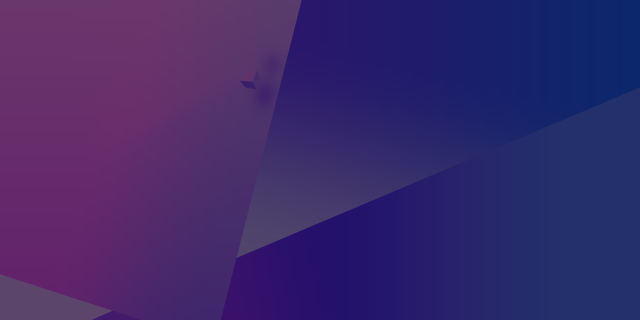
Write a Shadertoy shader that draws this background.

```glsl
// Signed distance to the line a-b, positive on its left side
float side(vec2 p, vec2 a, vec2 b) {
    vec2 dir = normalize(b - a);
    return dir.x * (p.y - a.y) - dir.y * (p.x - a.x);
}

float cover(float dist) {
    return clamp(0.5 + dist * iResolution.y, 0.0, 1.0);
}

// Convex quad with counter-clockwise corners
float quad(vec2 p, vec2 a, vec2 b, vec2 c, vec2 d) {
    return cover(min(min(side(p, a, b), side(p, b, c)),
                     min(side(p, c, d), side(p, d, a))));
}

float softBlob(vec2 p, vec2 center, vec2 radius) {
    vec2 q = (p - center) / radius;
    return exp(-dot(q, q));
}

// Every plane shares one blue level, so colours vary in red and green only
vec2 upperPlane(vec2 p) {
    vec2 sky = mix(vec2(0.165, 0.085), vec2(0.045, 0.155), smoothstep(0.75, 2.15, p.x));
    float haze = smoothstep(0.95, 0.2, p.y + 0.25 * (p.x - 0.74));
    return mix(sky, vec2(0.31, 0.27), haze);
}

vec2 lowerPlane(vec2 p) {
    vec2 tone = mix(vec2(0.135, 0.065), vec2(0.14, 0.19), smoothstep(0.95, 1.85, p.x));
    tone.x += 0.09 * smoothstep(1.1, 0.68, p.x + 0.2 * p.y);
    tone.x += 0.02 * exp(-pow((p.x - 1.42) / 0.18, 2.0));
    return tone;
}

vec2 rosePlane(vec2 p) {
    vec2 rose = mix(vec2(0.385, 0.125), vec2(0.415, 0.215), p.y);
    vec2 violet = mix(vec2(0.25, 0.15), vec2(0.33, 0.235), p.y);
    vec2 tone = mix(rose, violet, smoothstep(0.08, 0.62, p.x - 0.35 * p.y));

    // Faint fold across the plane
    float fold = p.y - 0.32 - 0.556 * p.x;
    tone.x += 0.025 * smoothstep(-0.03, 0.05, fold) * exp(-4.0 * abs(fold))
            * smoothstep(0.2, 0.45, p.x);

    // Shadows cast beside the cube
    float shadow = 0.75 * softBlob(p, vec2(0.828, 0.705), vec2(0.035, 0.045))
                 + 0.45 * softBlob(p, vec2(0.852, 0.8), vec2(0.032, 0.035));
    return mix(tone, vec2(0.23, 0.11), min(shadow, 1.0));
}

vec2 drawCube(vec2 p, vec2 tone) {
    vec2 center = vec2(0.789, 0.745);
    vec2 topLeft = vec2(0.763, 0.776), topRight = vec2(0.802, 0.781);
    vec2 left = vec2(0.75, 0.747), right = vec2(0.815, 0.755);
    vec2 lowLeft = vec2(0.766, 0.727), lowRight = vec2(0.802, 0.721);
    tone = mix(tone, vec2(0.38, 0.2), quad(p, left, center, topRight, topLeft));
    tone = mix(tone, vec2(0.22, 0.12), quad(p, left, lowLeft, lowRight, center));
    return mix(tone, vec2(0.28, 0.18), quad(p, center, lowRight, right, topRight));
}

void mainImage(out vec4 fragColor, in vec2 fragCoord) {
    vec2 p = fragCoord / iResolution.y;

    // Two blue planes meeting along the rising edge
    float rising = cover(side(p, vec2(0.737, 0.193), vec2(2.0, 0.727)));
    vec2 tone = mix(lowerPlane(p), upperPlane(p), rising);

    // Rose plane with its cube
    float steep = cover(side(p, vec2(0.69, 0.0), vec2(0.943, 1.0)));
    tone = mix(tone, drawCube(p, rosePlane(p)), steep);

    // Pale corner wedge and the violet sliver next to it
    float corner = cover(side(p, vec2(0.352, 0.029), vec2(0.0, 0.143)));
    float pale = cover(side(p, vec2(0.286, 0.0), vec2(0.352, 0.029)));
    vec2 wedge = mix(vec2(0.25, 0.1), vec2(0.36, 0.27), pale);
    tone = mix(tone, wedge, corner);

    fragColor = vec4(tone, 0.42, 1.0);
}
```
